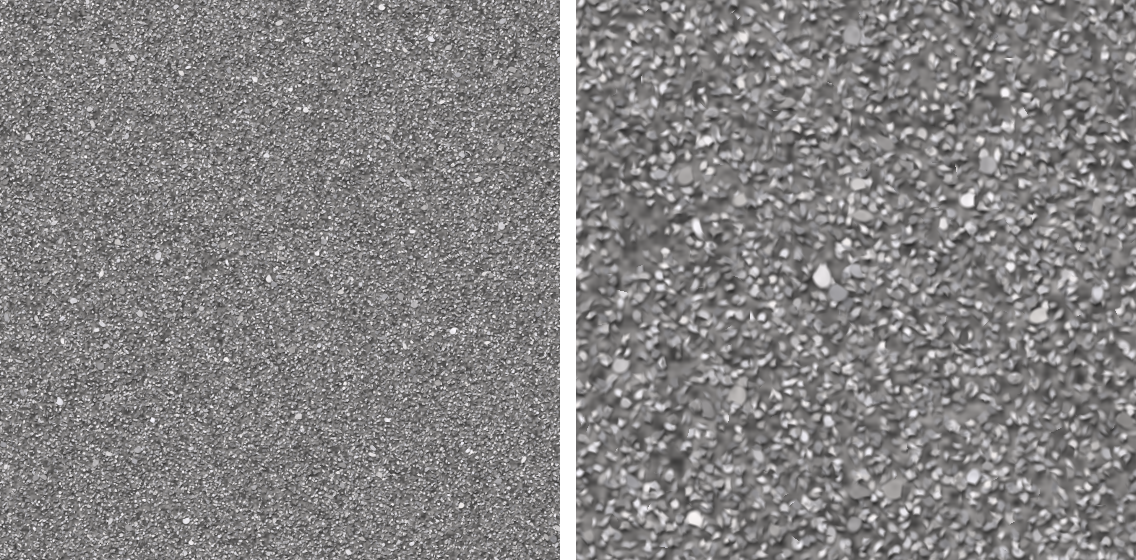
Left, the full canvas; right, a detail of the centre.
A WebGL 1 fragment shader for this texture:

```glsl
precision highp float;

// Fine asphalt: a rough dark binder strewn with small pale mineral chips.
// Layers of jittered cells hold rotated, faceted ellipses with a thin shadow
// below each; value noise roughens the binder and varies the chip density.

#define FINE_CELLS 172.0
#define MEDIUM_CELLS 126.0
#define COARSE_CELLS 46.0
#define CHIP_DENSITY 0.70
#define COARSE_DENSITY 0.11
#define BINDER_TONE 0.435
#define BINDER_ROUGHNESS 0.30
#define CHIP_DARK 0.53
#define CHIP_BRIGHT 0.95
#define SHADOW_DEPTH 0.24
#define SHADOW_DROP 0.0021
#define EDGE_SOFTNESS 0.0013

uniform vec2 u_resolution;

// Four random values from a cell and a layer seed.
vec4 hash4(vec2 cell, float seed) {
  vec4 p = fract(vec4(cell.xyx, seed + cell.y) * vec4(0.1031, 0.1030, 0.0973, 0.1099));
  p += dot(p, p.wzxy + 33.33);
  return fract((p.xxyz + p.yzzw) * p.zywx);
}

float valueNoise(vec2 p, float seed) {
  vec2 cell = floor(p);
  vec2 f = fract(p);
  f = f * f * (3.0 - 2.0 * f);
  float low = mix(hash4(cell, seed).x, hash4(cell + vec2(1.0, 0.0), seed).x, f.x);
  float high = mix(hash4(cell + vec2(0.0, 1.0), seed).x, hash4(cell + 1.0, seed).x, f.x);
  return mix(low, high, f.y);
}

// Approximate signed distance to an ellipse with one side cut flat.
float chipDistance(vec2 p, vec2 radii, float cutAngle) {
  vec2 q = p / radii;
  float facet = dot(q, vec2(cos(cutAngle), sin(cutAngle))) * 1.45;
  return (max(length(q), facet) - 1.0) * radii.y;
}

// Lays one layer of chips over the surface: x is tone, y is warmth.
void scatterChips(inout vec2 surface, vec2 uv, float cells, float density,
                  vec2 sizeRange, float toneCurve, float softness, float seed) {
  vec2 homeCell = floor(uv * cells);
  float edge = softness * cells;
  vec2 drop = vec2(-0.35, 1.0) * SHADOW_DROP * cells;
  for (int j = -1; j <= 1; j++) {
    for (int i = -1; i <= 1; i++) {
      vec2 cell = homeCell + vec2(float(i), float(j));
      vec4 place = hash4(cell, seed);
      vec4 look = hash4(cell, seed + 41.7);
      if (place.z > density) continue;

      float angle = place.w * 6.2832;
      float c = cos(angle);
      float s = sin(angle);
      mat2 turn = mat2(c, -s, s, c);
      float size = mix(sizeRange.x, sizeRange.y, look.x);
      vec2 radii = size * vec2(1.0, mix(0.48, 0.88, look.y));
      vec2 p = uv * cells - cell - place.xy;

      float cutAngle = look.w * 6.2832;
      float body = chipDistance(turn * p, radii, cutAngle);
      float shade = chipDistance(turn * (p + drop), radii, cutAngle);
      float cover = 1.0 - smoothstep(-edge, edge, body);
      float shadow = 1.0 - smoothstep(-edge, edge, shade);
      float tone = mix(CHIP_DARK, CHIP_BRIGHT, pow(look.z, toneCurve));

      surface.x *= 1.0 - SHADOW_DEPTH * shadow;
      surface = mix(surface, vec2(tone, look.w - 0.6), cover);
    }
  }
}

void main() {
  float side = min(u_resolution.x, u_resolution.y);
  vec2 uv = gl_FragCoord.xy / side;
  float softness = max(EDGE_SOFTNESS, 0.6 / side);

  // Binder: fine grit plus slightly wider, flattened undulations.
  float grit = valueNoise(uv * vec2(215.0, 245.0), 3.1) - 0.5;
  float swell = valueNoise(uv * vec2(70.0, 95.0), 7.3) - 0.5;
  vec2 surface = vec2(BINDER_TONE + BINDER_ROUGHNESS * (grit + 0.25 * swell), 0.35);

  // Chips, thinned and thickened in broad soft patches.
  float patchiness = valueNoise(uv * 13.0, 11.9) + valueNoise(uv * 31.0, 17.2);
  float density = CHIP_DENSITY * (0.72 + 0.28 * patchiness);
  scatterChips(surface, uv, MEDIUM_CELLS, density, vec2(0.26, 0.47), 1.6, softness, 23.0);
  scatterChips(surface, uv, FINE_CELLS, density, vec2(0.28, 0.50), 1.3, softness, 59.0);
  scatterChips(surface, uv, COARSE_CELLS, COARSE_DENSITY, vec2(0.17, 0.34), 0.9, softness, 83.0);

  // Mottle over the chips, then a faint warm or cool tint.
  float mottle = valueNoise(uv * 260.0, 97.0) - 0.5;
  float tone = surface.x + 0.10 * mottle;
  vec3 tint = vec3(1.005, 0.992, 1.0) + surface.y * vec3(0.018, 0.004, -0.035);
  gl_FragColor = vec4(clamp(tone * tint, 0.0, 1.0), 1.0);
}
```
